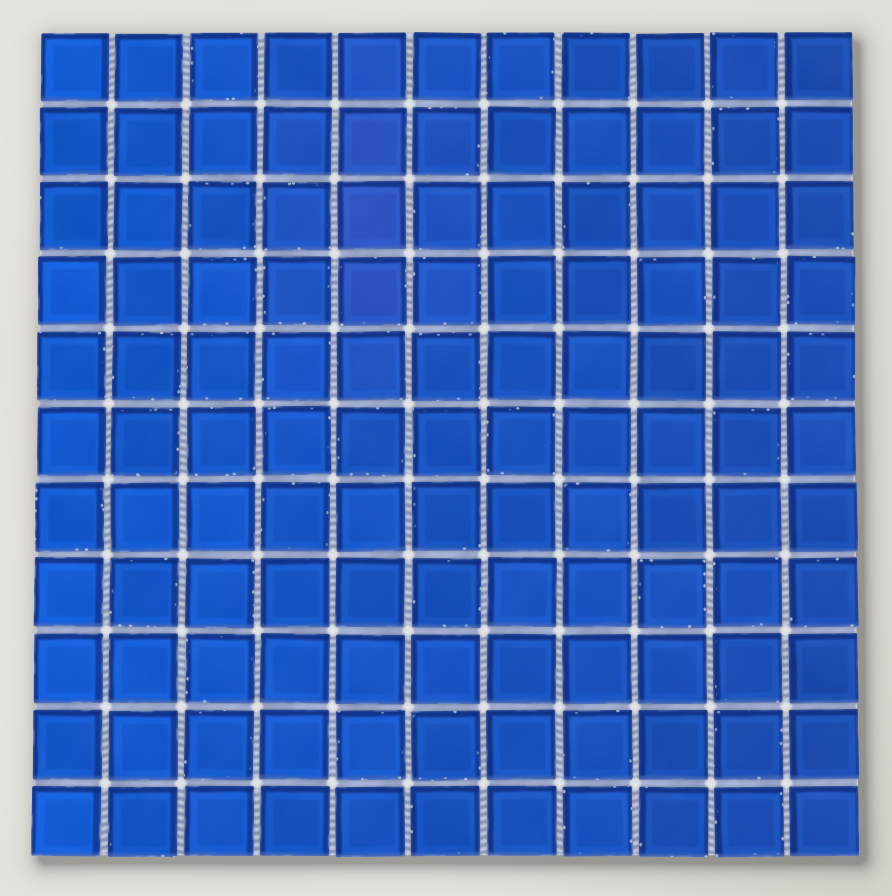
Reproduce this pattern procedurally as a WebGL 1 fragment shader.

```glsl
precision highp float;
// Sheet of 11 by 11 blue glass mosaic tiles on white mesh, lying on pale paper.
uniform vec2 u_resolution;

const float COUNT = 11.0;
const float HALF_TILE = 0.456;
const vec3 PAPER = vec3(0.89, 0.885, 0.865);
const vec3 GLASS = vec3(0.10, 0.325, 0.75);
const vec3 NAVY = vec3(0.055, 0.17, 0.49);
const vec3 HAZE = vec3(0.28, 0.40, 0.70);
const vec3 GROUT = vec3(0.63, 0.68, 0.82);

float hash(vec2 p) {
  return fract(sin(dot(p, vec2(127.1, 311.7))) * 4375.85);
}

vec2 hash2(vec2 p) {
  return vec2(hash(p), hash(p + 37.3));
}

// Layered sines, roughly -1 to 1
float waves(vec2 p) {
  return 0.5 * sin(p.x + 1.7 * sin(p.y * 0.8))
       + 0.3 * sin(p.y * 2.1 + p.x * 1.3)
       + 0.2 * sin(p.x * 4.3 - p.y * 3.1);
}

// Cellular noise: distance to the nearest scattered point
float cellular(vec2 p) {
  vec2 cell = floor(p);
  float nearest = 2.0;
  for (int j = -1; j <= 1; j++) {
    for (int i = -1; i <= 1; i++) {
      vec2 c = cell + vec2(float(i), float(j));
      nearest = min(nearest, length(c + hash2(c) - p));
    }
  }
  return nearest;
}

float roundBox(vec2 p, vec2 halfSize, float radius) {
  vec2 d = abs(p) - halfSize + radius;
  return length(max(d, 0.0)) + min(max(d.x, d.y), 0.0) - radius;
}

// 1 close to an edge, fading out beyond the given width
float strip(float dist, float width, float soft) {
  return 1.0 - smoothstep(width - soft, width + soft, dist);
}

// Canvas to tile units, widening slightly towards the bottom
vec2 sheetCoords(vec2 uv) {
  float y = (uv.y - 0.0404) / 0.9264;
  float left = mix(0.0320, 0.0425, y);
  float right = mix(0.9675, 0.9595, y);
  y -= 0.017 * y * (1.0 - y);
  return COUNT * vec2((uv.x - left) / (right - left), y);
}

vec3 paperColor(vec2 uv, vec2 s) {
  vec3 col = PAPER + 0.012 * waves(uv * 4.0);
  col -= vec3(0.035, 0.04, 0.045) * smoothstep(0.5, 1.0, uv.x) * (1.2 - uv.y);
  float shade = roundBox(s - 0.5 * COUNT - vec2(0.09, -0.10), vec2(0.5 * COUNT - 0.05), 0.1);
  return col * (1.0 - 0.32 * exp(-max(shade, 0.0) * 9.0));
}

// Pale mesh: beaded vertical threads and bright knots at the crossings
vec3 groutColor(vec2 s) {
  vec2 f = abs(fract(s + 0.5) - 0.5);
  float bead = 0.5 + 0.5 * sin(s.y * 62.8 + 2.0 * sin(s.x * 9.0));
  float thread = strip(f.x, 0.045, 0.02);
  vec3 col = GROUT + 0.05 * waves(s * 5.0);
  col = mix(col, mix(GROUT * 0.82, vec3(0.84, 0.86, 0.90), bead), 0.7 * thread);
  return mix(col, vec3(0.89, 0.90, 0.91), strip(length(f), 0.075, 0.03));
}

vec3 glassColor(vec2 q, vec2 id, vec2 s, float aa) {
  float across = id.x / (COUNT - 1.0);
  vec2 low = q + HALF_TILE;
  vec2 high = HALF_TILE - q;

  // Body tint drifts across the sheet and from tile to tile
  vec3 body = GLASS + mix(vec3(-0.025, 0.015, 0.05), vec3(0.01, -0.025, -0.055), across);
  body *= 1.0 + 0.09 * (hash(id + 5.0) - 0.5);
  vec2 glare = id - vec2(4.0, 8.0);
  body = mix(body, vec3(0.21, 0.32, 0.74), 0.8 * exp(-dot(glare * glare, vec2(0.9, 0.22))));
  body += 0.010 * waves(s * 3.0) + 0.02 * q.y;

  // Paler frame around a softly inset centre
  float inset = roundBox(q - vec2(0.02, -0.02), vec2(0.30), 0.03);
  vec3 col = body + vec3(0.015, 0.035, 0.05) * smoothstep(-0.02, 0.03, inset);

  // Bevels follow the viewing angle
  float soft = 0.018 + aa;
  float leftBevel = strip(low.x + 0.008 * waves(s * 4.0), mix(0.06, 0.095, across), soft);
  float rightBevel = strip(high.x, mix(0.10, 0.035, across), soft);
  float topBevel = strip(high.y + 0.008 * waves(s * 5.0), 0.078, soft);
  col = mix(col, NAVY, 0.82 * max(leftBevel, topBevel));
  col = mix(col, NAVY, 0.68 * rightBevel);
  col = mix(col, HAZE, 0.65 * strip(low.y + 0.012 * waves(s * 3.7), 0.045, soft));

  // Bright rims and small chips, more common on the upper left
  float rim = strip(min(min(low.x, high.x), min(low.y, high.y)), 0.015, 0.012 + aa);
  float glint = smoothstep(0.1, 0.7, waves(s * 7.0 + hash(id) * 6.0));
  col = mix(col, vec3(0.66, 0.72, 0.86), rim * (0.18 + 0.5 * glint * (1.0 - 0.6 * across)));
  float chip = strip(cellular(s * 5.0), 0.11, 0.05) * step(0.6, hash(id + 11.0));
  float nearRim = strip(min(min(low.x, high.x), min(low.y, high.y)), 0.04, 0.02);
  return mix(col, vec3(0.75, 0.79, 0.88), 0.8 * chip * nearRim);
}

void main() {
  vec2 uv = gl_FragCoord.xy / u_resolution;
  vec2 s = sheetCoords(uv);
  float aa = 0.6 * COUNT / (0.93 * min(u_resolution.x, u_resolution.y));
  vec2 id = clamp(floor(s), 0.0, COUNT - 1.0);

  // Each tile is set slightly askew
  vec2 q = s - id - 0.5 - 0.022 * (hash2(id) - 0.5);
  float tilt = 0.03 * (hash(id + 71.0) - 0.5);
  q += tilt * vec2(-q.y, q.x);

  float sheet = roundBox(s - 0.5 * COUNT, vec2(0.5 * COUNT - 0.06), 0.05);
  float tile = roundBox(q, vec2(HALF_TILE), 0.025);
  vec3 mesh = groutColor(s) * (1.0 - 0.16 * exp(-max(tile, 0.0) * 50.0));
  vec3 col = mix(paperColor(uv, s), mesh, 1.0 - smoothstep(-aa, aa, sheet));
  col = mix(col, glassColor(q, id, s, aa), 1.0 - smoothstep(-aa, aa, tile));
  gl_FragColor = vec4(col, 1.0);
}
```
